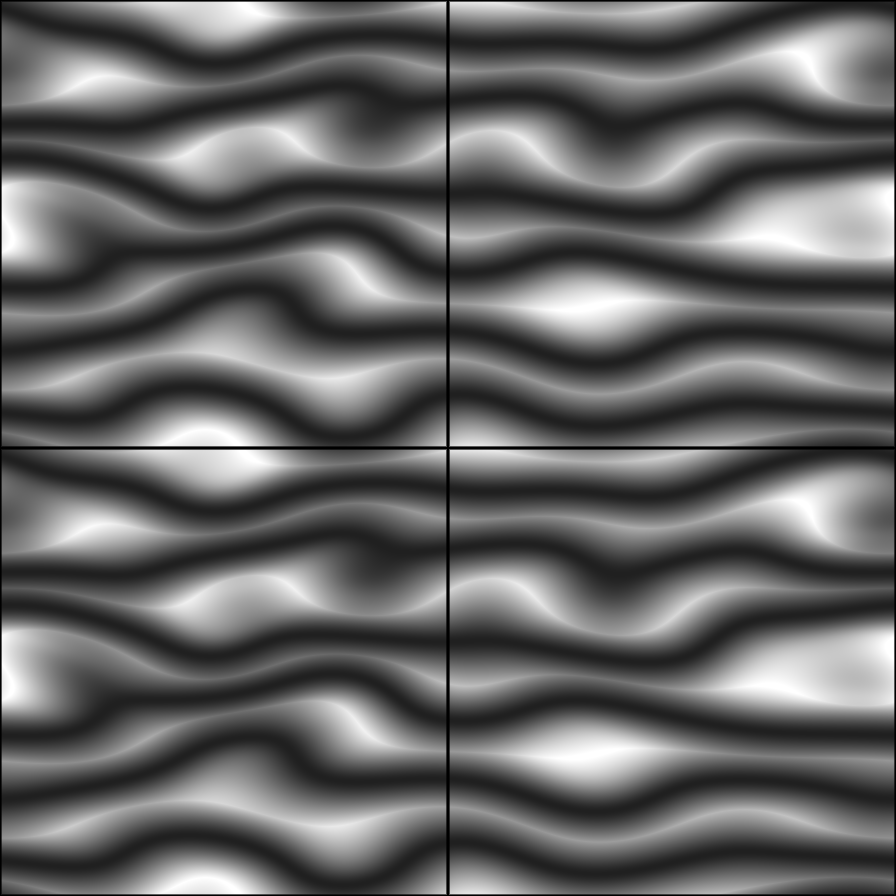
Write a three.js fragment shader that draws this texture.

```glsl
// Soft grey wavy stripes with dark grooves and creased bright ridges, in a 2 x 2 black frame.
varying vec2 vUv;

const float TAU = 6.2831853;
const float STRIPES_PER_TILE = 6.0;
const float WAVE_AMPLITUDE = 0.08;
const float MIN_SLOPE = 4.6;
const float GROOVE_SOFTNESS = 0.014;
const float BRIGHTNESS_SLOPE = 9.5;
const vec3 GROOVE_COLOR = vec3(0.125);
const vec3 RIDGE_COLOR = vec3(1.0);
const vec3 FRAME_COLOR = vec3(0.0);

float hash(vec2 p) {
  return fract(sin(dot(p, vec2(12.9898, 78.233))) * 43758.5453);
}

// Stripe phase in x and its gradient in yz; repeats every 2 tiles across and 1 up.
vec3 stripePhase(vec2 p, float stripes, float amplitude) {
  vec3 phase = vec3(stripes * p.y, 0.0, stripes);
  for (int i = 1; i <= 4; i++) {
    float height = amplitude * inversesqrt(float(i));
    for (int j = -3; j <= 3; j++) {
      vec2 cycles = vec2(0.5 * float(i), float(j));
      float angle = TAU * (dot(cycles, p) + hash(cycles + 5.3));
      phase.x += height * sin(angle);
      phase.yz += height * TAU * cycles * cos(angle);
    }
  }
  return phase;
}

// Approximate distance to the nearest groove, limited where the phase is flat.
float grooveDistance(vec3 phase, float minSlope) {
  float offset = abs(fract(phase.x) - 0.5);
  float slopeSquared = dot(phase.yz, phase.yz);
  float slope = sqrt(sqrt(slopeSquared * slopeSquared + pow(minSlope, 4.0)));
  return offset / slope;
}

// Linear rise with a rounded bottom.
float softRise(float d, float softness) {
  return sqrt(d * d + softness * softness) - softness;
}

// 0 on the tile borders, 1 inside.
float tileMask(vec2 p) {
  vec2 edge = 0.5 - abs(fract(p) - 0.5);
  return smoothstep(0.0025, 0.0045, min(edge.x, edge.y));
}

void main() {
  vec2 p = vUv * 2.0;
  vec3 phase = stripePhase(p, STRIPES_PER_TILE, WAVE_AMPLITUDE);
  float d = grooveDistance(phase, MIN_SLOPE);
  float rise = BRIGHTNESS_SLOPE * softRise(d, GROOVE_SOFTNESS);
  vec3 color = mix(GROOVE_COLOR, RIDGE_COLOR, clamp(rise / 0.875, 0.0, 1.0));
  gl_FragColor = vec4(mix(FRAME_COLOR, color, tileMask(p)), 1.0);
}
```
